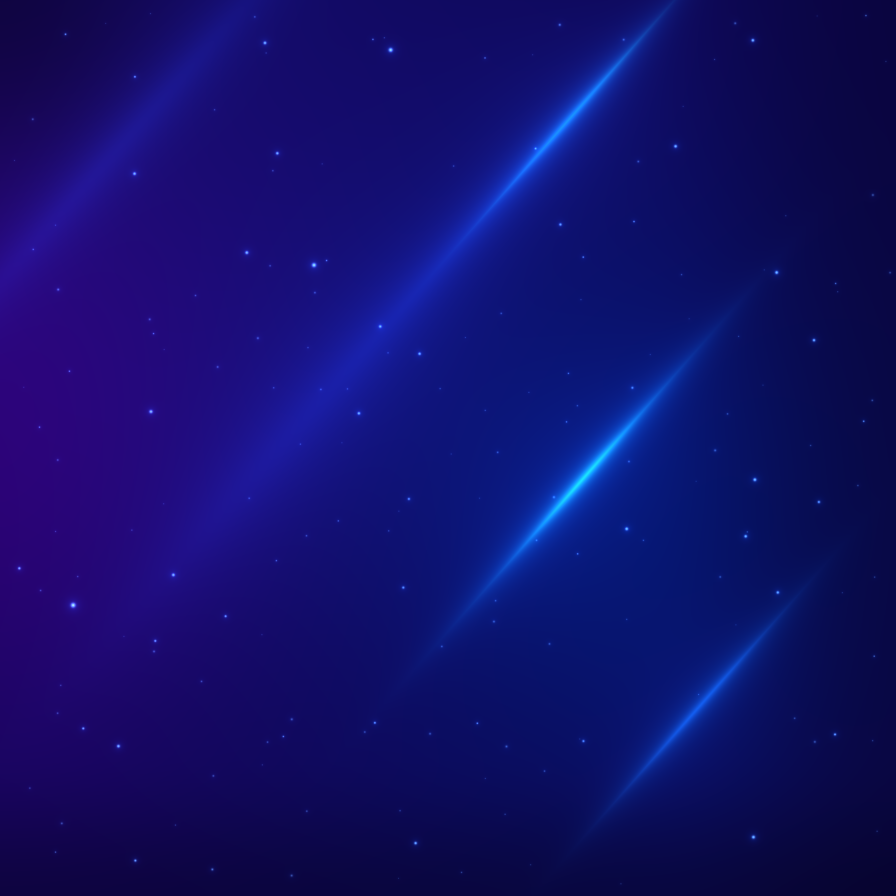
Write a Shadertoy shader that draws this background.

```glsl
// Deep indigo night sky crossed by parallel diagonal light streaks.
// Each streak is a soft ellipse-like falloff in a rotated frame; the stars are
// jittered points in hashed grid cells, layered at several densities.

const vec2 STREAK_DIR = vec2(0.662, 0.749);

const vec3 INDIGO = vec3(0.050, 0.022, 0.315);
const vec3 VIOLET = vec3(0.105, -0.025, 0.085);
const vec3 ROYAL  = vec3(0.025, 0.070, 0.220);
const vec3 AZURE  = vec3(0.010, 0.240, 0.430);
const vec3 TEAL   = vec3(0.040, 0.400, 0.160);

// Two pseudo-random values per cell
vec2 hash2(vec2 cell) {
    vec3 p = fract(cell.xyx * vec3(0.1031, 0.1030, 0.0973));
    p += dot(p, p.yzx + 33.33);
    return fract((p.xx + p.yz) * p.zy);
}

// Round Gaussian patch of light
float blob(vec2 uv, vec2 center, vec2 size) {
    vec2 d = (uv - center) / size;
    return exp(-dot(d, d));
}

// Position in the streak frame: x along the beam, y across it
vec2 streakFrame(vec2 uv, vec2 center) {
    vec2 d = uv - center;
    return vec2(dot(d, STREAK_DIR), dot(d, vec2(-STREAK_DIR.y, STREAK_DIR.x)));
}

// Beam with a gently peaked cross-section and fading ends
float beam(vec2 p, float halfLength, float width) {
    float across = sqrt(p.y * p.y + 0.09 * width * width) / width - 0.3;
    float along = p.x / halfLength;
    return exp(-across - along * along);
}

// Sharp streak: wide haze, blue sheath and thin bright core
vec3 streak(vec2 p, float halfLength, float haze, float sheath, vec3 coreColor) {
    float taper = exp(-2.0 * p.x * p.x / (halfLength * halfLength));
    float coreWidth = mix(0.0016, 0.0034, taper);
    vec3 light = ROYAL * haze * beam(p, halfLength * 0.9, 0.065);
    light += AZURE * sheath * beam(p, halfLength, 0.012);
    light += coreColor * beam(p, halfLength * 0.75, coreWidth);
    return light;
}

// One star per accepted grid cell, kept away from the cell border
vec3 starLayer(vec2 uv, float cells, float density, float radius, float gain, float pixel) {
    vec2 cell = floor(uv * cells);
    vec2 place = hash2(cell + cells);
    vec2 trait = hash2(cell + cells * 3.0 + 17.0);
    float d = length(uv - (cell + 0.12 + 0.76 * place) / cells);
    float size = max(radius * mix(0.65, 1.2, trait.y * trait.y), 0.6 * pixel);
    float power = step(trait.x, density) * gain * mix(0.35, 1.0, trait.y);
    float point = exp(-d * d / (size * size));
    float halo = exp(-d / (size * 1.8));
    return power * (vec3(0.45, 0.70, 0.85) * point + vec3(0.02, 0.12, 0.35) * halo);
}

// Broad colour fields behind the streaks
vec3 skyColor(vec2 uv) {
    vec3 color = INDIGO;
    color += VIOLET * blob(uv, vec2(-0.02, 0.52), vec2(0.27, 0.42));
    color += vec3(0.030, 0.025, 0.120) * blob(uv, vec2(0.24, 0.70), vec2(0.42, 0.48));
    color += vec3(-0.035, 0.055, 0.090) * blob(uv, vec2(0.69, 0.42), vec2(0.30, 0.34));
    color *= 1.0 - 0.22 * smoothstep(0.72, 1.02, uv.x);
    color *= 1.0 - 0.28 * smoothstep(0.16, -0.02, uv.y);
    color *= 1.0 - 0.35 * blob(uv, vec2(0.0, 1.0), vec2(0.20, 0.22));
    return color;
}

void mainImage(out vec4 fragColor, in vec2 fragCoord) {
    vec2 uv = fragCoord / iResolution.xy;
    float pixel = 1.0 / min(iResolution.x, iResolution.y);
    vec3 color = skyColor(uv);

    // Upper-left soft beam
    vec2 p = streakFrame(uv, vec2(0.135, 0.838));
    color += ROYAL * 0.85 * beam(p, 0.30, 0.030);

    // Long diagonal: broad lower haze, then the sharp upper end
    p = streakFrame(uv, vec2(0.638, 0.870));
    color += ROYAL * 0.80 * beam(p + vec2(0.43, 0.0), 0.30, 0.048);
    color += ROYAL * 0.55 * beam(p + vec2(0.19, 0.0), 0.18, 0.020);
    color += streak(p, 0.16, 0.45, 0.75, vec3(0.02, 0.30, 0.25));

    // Central streak with a teal heart
    p = streakFrame(uv, vec2(0.651, 0.466));
    color += streak(p, 0.19, 0.55, 0.85, vec3(0.02, 0.16, 0.15));
    color += TEAL * beam(p, 0.075, 0.0042);

    // Lower-right streak
    p = streakFrame(uv, vec2(0.781, 0.212));
    color += streak(p, 0.15, 0.35, 0.55, vec3(0.03, 0.15, 0.25));

    // Stars from few and bright to many and faint
    color += starLayer(uv, 5.0, 0.55, 0.0020, 1.2, pixel);
    color += starLayer(uv, 9.0, 0.65, 0.0014, 0.9, pixel);
    color += starLayer(uv, 19.0, 0.30, 0.0011, 0.35, pixel);

    fragColor = vec4(clamp(color, 0.0, 1.0), 1.0);
}
```
